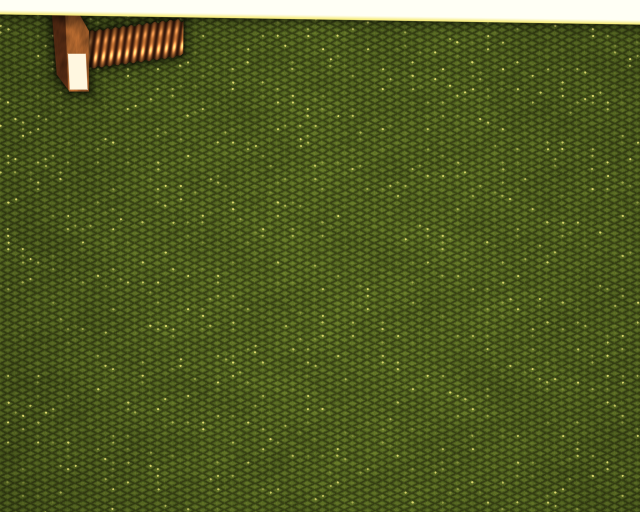
This texture is drawn by a Shadertoy shader. Its source:

```glsl
// Green woven cloth with yellow flecks, a copper bolt and a pale strip along the top.

float hash(vec2 p) {
    p = fract(p * vec2(0.1031, 0.1137));
    p += dot(p, p.yx + 33.33);
    return fract((p.x + p.y) * p.x * 97.3);
}

float layeredSines(vec2 p) {
    float sum = 0.0, weight = 0.5;
    for (int i = 0; i < 4; i++) {
        sum += weight * sin(p.x + 1.7 * sin(p.y)) * sin(p.y * 1.1 + float(i));
        p = mat2(1.6, 1.2, -1.2, 1.6) * p + 2.3;
        weight *= 0.5;
    }
    return sum;
}

// 1 where d is negative, softened over one pixel
float cover(float d, float px) { return 1.0 - smoothstep(-px, px, d); }

vec3 cloth(vec2 p, float px) {
    float wear = layeredSines(p * 26.0);
    vec2 q = p * vec2(42.7, 96.0) + 0.06 * layeredSines(p * 70.0);
    float knot = 0.0, fleck = 0.0;

    // Two staggered lattices of thread crossings
    for (int k = 0; k < 2; k++) {
        vec2 g = q + 0.5 * float(k);
        vec2 id = floor(g), f = fract(g) - 0.5;
        float chance = hash(id + 71.0 * float(k));
        float lens = abs(f.x) + 0.9 * abs(f.y) + 0.5 * f.x * f.x;
        knot = max(knot, (1.0 - smoothstep(0.12, 0.52, lens)) * (0.8 + 0.35 * chance));

        // Shiny specks, mostly on one of the lattices
        float lit = smoothstep(0.76 + 0.14 * float(k), 1.0, chance + 0.05 * wear);
        vec2 offset = (f - vec2(0.1 * (chance - 0.5), -0.12)) / vec2(42.7, 96.0);
        fleck += lit * (1.0 - smoothstep(0.0006, 0.002 + 0.5 * px, length(offset)));
    }

    vec3 col = mix(vec3(0.22, 0.25, 0.08), vec3(0.28, 0.35, 0.11), smoothstep(0.0, 0.4, knot));
    col = mix(col, vec3(0.38, 0.45, 0.15), smoothstep(0.4, 1.0, knot));
    float grain = hash(floor(p * 512.0)) - 0.5;
    col *= 1.0 + 0.06 * wear + 0.1 * grain;
    // Light falls off toward the sides
    col *= 1.06 - 0.55 * dot(p - vec2(0.55, 0.42), p - vec2(0.55, 0.42));
    return mix(col, vec3(0.97, 0.93, 0.5), min(0.85 * fleck, 1.0));
}

// Hexagonal head seen from the side
float headDistance(vec2 p) {
    float d = max(0.081 + 0.08 * (p.y - 0.022) - p.x, p.x - 0.139);
    d = max(d, 0.87 * (p.x - 0.124 - 0.57 * (p.y - 0.022)));
    d = max(d, 0.6 * (p.y - 0.117 - 1.33 * (p.x - 0.089)));
    return max(d, max(p.y - 0.143, 0.022 - p.y));
}

// Shank frame: x runs 0 to 1 to the tip, y runs -1 to 1 across
vec2 shankFrame(vec2 p) {
    float x = p.x - 0.139;
    return vec2(x / 0.1475, (p.y - 0.078 + 0.133 * x) / 0.03);
}

float shankDistance(vec2 s) {
    float ridge = 0.05 * cos(6.2832 * (s.x * 12.0 + 0.35 * s.y));
    float taper = 0.12 * smoothstep(0.92, 1.0, s.x);
    return max(0.03 * (abs(s.y) - 0.96 - ridge + taper), 0.1475 * max(-s.x, s.x - 1.0));
}

vec3 shankColor(vec2 s) {
    float thread = 0.5 + 0.5 * cos(6.2832 * (s.x * 12.0 + 0.35 * s.y));
    float round1 = sqrt(max(1.0 - s.y * s.y, 0.0));
    vec3 col = mix(vec3(0.2, 0.09, 0.04), vec3(0.69, 0.4, 0.18), thread) * (0.35 + 0.75 * round1);
    float glint = exp(-18.0 * (s.y - 0.45) * (s.y - 0.45)) + 0.4 * exp(-30.0 * (s.y + 0.4) * (s.y + 0.4));
    col += vec3(0.7, 0.55, 0.35) * glint * thread * thread;
    return col * mix(0.5, 1.0, smoothstep(0.0, 0.08, s.x));
}

vec3 headColor(vec2 p, float px) {
    float facet = smoothstep(-px, px, p.x - 0.103 - 0.04 * (p.y - 0.05));
    vec3 col = mix(vec3(0.36, 0.18, 0.08), vec3(0.69, 0.4, 0.18), facet);
    col *= 0.9 + 0.25 * layeredSines(p * vec2(160.0, 70.0));
    col *= mix(0.55, 1.0, smoothstep(0.022, 0.05, p.y));
    // Bright lower facet
    vec2 edge = abs(p - vec2(0.1215 + 0.05 * (p.y - 0.112), 0.112)) - vec2(0.014, 0.028);
    float shine = cover(max(edge.x, edge.y), px);
    return mix(col, vec3(1.0, 0.97, 0.88), shine);
}

void mainImage(out vec4 fragColor, in vec2 fragCoord) {
    float px = 0.75 / iResolution.x;
    // Canvas width is 1, y grows downward from the top edge
    vec2 p = vec2(fragCoord.x, iResolution.y - fragCoord.y) / iResolution.x;
    vec2 s = shankFrame(p);
    float head = headDistance(p), shank = shankDistance(s);
    float strip = p.y - 0.0225 - 0.016 * p.x;

    // Cloth with soft shadows under the bolt and the strip
    vec3 col = cloth(p, px);
    float bolt = min(head, shank);
    col *= 1.0 - 0.65 * exp(-max(bolt, 0.0) * 130.0);
    col *= 1.0 - 0.5 * exp(-max(strip, 0.0) * 150.0);

    col = mix(col, shankColor(s), cover(shank, px));
    col = mix(col, headColor(p, px), cover(head, px));

    // Pale strip, yellowing toward its lower edge
    vec3 pale = mix(vec3(1.0, 1.0, 0.96), vec3(0.97, 0.93, 0.5), smoothstep(-0.008, 0.0, strip));
    col = mix(col, pale, cover(strip, px));
    fragColor = vec4(clamp(col, 0.0, 1.0), 1.0);
}
```
